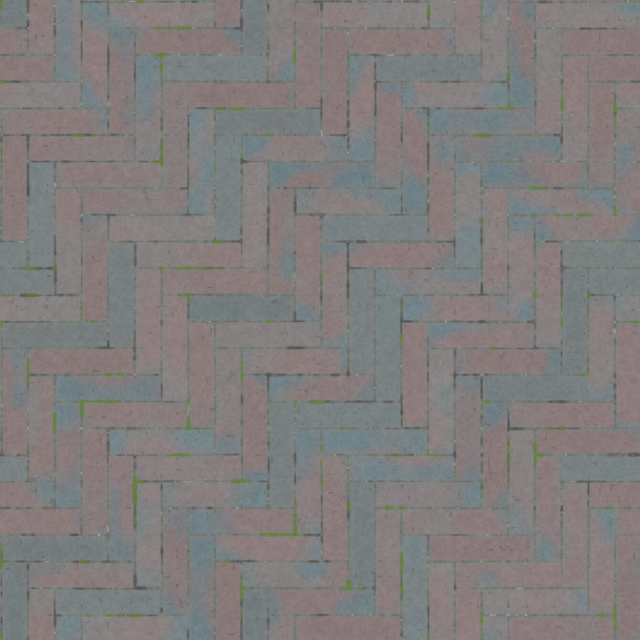
A three.js fragment shader for this texture:

```glsl
#define CELLS 24.0
#define BRICK_LENGTH 4.0
#define SHIFT 0.06
#define JOINT 0.036
#define SOFTNESS 0.04
#define WOBBLE 0.06
#define JITTER 0.035
#define SLATE_SHARE 0.15
#define STAIN_START 0.60
#define MOSS_START 0.71
#define GRAIN 0.035

varying vec2 vUv;

const vec3 CLAY = vec3(0.548, 0.482, 0.480);
const vec3 ASH = vec3(0.510, 0.508, 0.505);
const vec3 SLATE = vec3(0.468, 0.497, 0.497);
const vec3 BLUE = vec3(0.425, 0.510, 0.535);
const vec3 MORTAR = vec3(0.445, 0.470, 0.440);
const vec3 CRACK = vec3(0.345, 0.345, 0.340);
const vec3 MOSS = vec3(0.390, 0.500, 0.230);

vec3 hash3(vec2 p) {
  vec3 v = fract(p.xyx * vec3(0.1031, 0.1030, 0.0973));
  v += dot(v, v.yxz + 33.33);
  return fract((v.xxy + v.yzz) * v.zyx);
}

// Value noise that wraps after the given period
float noise(vec2 p, float period) {
  vec2 i = floor(p);
  vec2 f = fract(p);
  f = f * f * (3.0 - 2.0 * f);
  vec2 a = mod(i, period);
  vec2 b = mod(i + 1.0, period);
  return mix(mix(hash3(a).x, hash3(vec2(b.x, a.y)).x, f.x),
             mix(hash3(vec2(a.x, b.y)).x, hash3(b).x, f.x), f.y);
}

// Noise over the whole floor, with a whole number of waves per cell
float floorNoise(vec2 p, float frequency) {
  return noise(p * frequency, CELLS * frequency);
}

// Herringbone: local position (x along the brick) and the brick's first cell
vec2 herringbone(vec2 p, out vec2 origin) {
  vec2 cell = floor(p);
  float k = mod(cell.x + cell.y + 1.0, 2.0 * BRICK_LENGTH);
  bool across = k >= BRICK_LENGTH;
  origin = cell - (across ? vec2(k - BRICK_LENGTH, 0.0) : vec2(0.0, k));
  vec2 q = p - origin;
  return across ? q : q.yx;
}

float roundedBox(vec2 p, vec2 halfSize, float radius) {
  vec2 d = abs(p) - halfSize + radius;
  return length(max(d, 0.0)) + min(max(d.x, d.y), 0.0) - radius;
}

// Fired clay with ashy washes and blue stains gathering at the ends
vec3 brickColour(vec2 q, vec3 seed) {
  vec2 offset = seed.yz * 37.0;
  float wash = noise(q * vec2(0.7, 1.0) + offset.yx, 64.0);
  float patches = noise(q * vec2(0.65, 0.9) + offset, 64.0);
  float ends = abs(2.0 * q.x / BRICK_LENGTH - 1.0);
  float stain = 0.58 * patches + 0.24 * ends * ends + 0.38 * seed.y;
  vec3 colour = mix(CLAY, ASH, 0.8 * smoothstep(0.35, 0.9, 0.65 * wash + 0.4 * seed.z));
  colour = mix(colour, BLUE, 0.9 * smoothstep(STAIN_START, STAIN_START + 0.28, stain));
  float slate = step(seed.x, SLATE_SHARE);
  colour = mix(colour, mix(SLATE, BLUE, 0.3 * wash), 0.92 * slate);
  return colour * (0.975 + 0.05 * seed.z);
}

void main() {
  vec2 p = vUv * CELLS - vec2(SHIFT, -SHIFT);
  vec2 origin;
  vec2 q = herringbone(p, origin);
  vec3 seed = hash3(mod(origin, CELLS) + 7.0);
  vec3 shape = hash3(mod(origin, CELLS) + 61.0);

  // Slightly uneven laying and chipped edges
  vec2 halfSize = 0.5 * vec2(BRICK_LENGTH, 1.0);
  vec2 centred = q - halfSize + (shape.xy - 0.5) * JITTER;
  centred.y += (shape.z - 0.5) * JITTER * centred.x * 0.5;
  float d = roundedBox(centred, halfSize - JOINT, 0.05);
  float chips = floorNoise(p, 5.0);
  d += (0.6 * chips + 0.4 * floorNoise(p, 2.0) - 0.5) * WOBBLE;

  // Brick face with a worn rim and fine grain
  float grain = floorNoise(p, 11.0) + 0.6 * floorNoise(p, 4.0) - 0.8;
  vec3 colour = brickColour(q, seed);
  colour = mix(colour, ASH, smoothstep(-0.24, 0.0, d) * (0.2 + 0.35 * chips));
  colour += grain * GRAIN;
  colour *= 1.0 - 0.10 * smoothstep(0.86, 0.97, floorNoise(p, 7.0));

  // Joints: mortar, dark gaps and pale grit
  float gaps = smoothstep(0.52, 0.82, floorNoise(p + 9.0, 1.0) * 0.65 + chips * 0.35);
  vec3 joint = mix(MORTAR, CRACK, gaps) + grain * 0.07;
  joint += 0.13 * smoothstep(0.86, 0.95, floorNoise(p + 3.0, 6.0));
  colour = mix(colour, joint, 0.9 * smoothstep(-SOFTNESS, SOFTNESS, d));

  // Moss spreading from the joints
  float growth = 0.7 * floorNoise(p + 15.0, 1.0) + 0.3 * floorNoise(p + 5.0, 4.0);
  float moss = smoothstep(MOSS_START, MOSS_START + 0.13, growth);
  colour = mix(colour, MOSS, 0.8 * moss * smoothstep(-0.07, 0.02, d));

  gl_FragColor = vec4(colour, 1.0);
}
```
